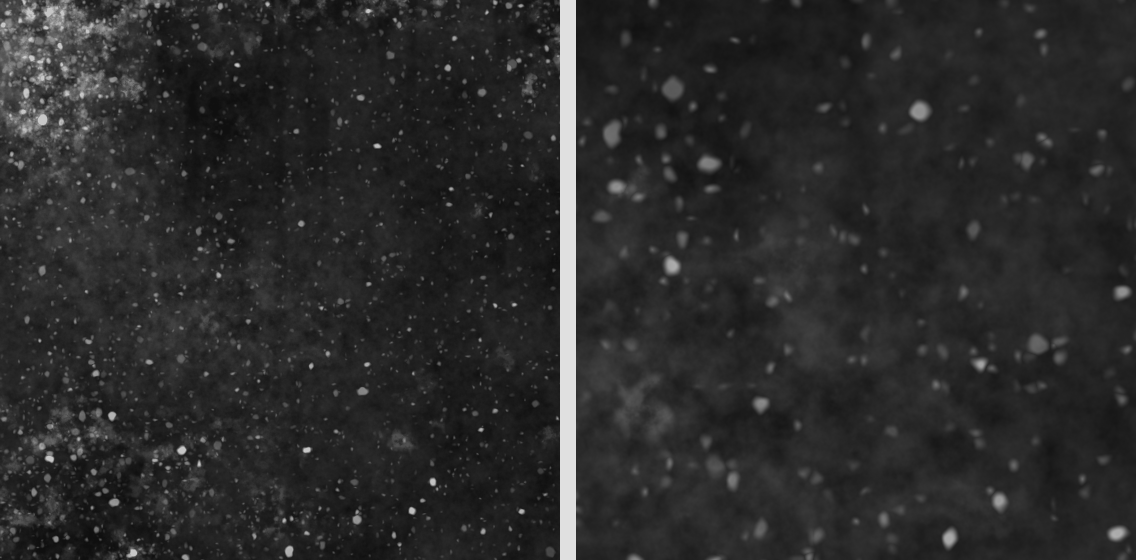
Left: the whole. Right: its middle third, enlarged.
Give the GLSL for this texture, as a WebGL 1 fragment shader.

```glsl
precision highp float;
// Dark weathered wall: mottled charcoal with pale flecks, crusty flakes and faint stains.

uniform vec2 u_resolution;

#define BASE_GRAY 0.112
#define MOTTLE 0.15
#define GRAIN 0.15
#define HAZE 0.075
#define STREAKS 0.25
#define CRUMBLE 0.34
#define DUST_CELLS 125.0
#define FLECK_CELLS 62.0
#define CHIP_CELLS 32.0
#define FLAKE_CELLS 11.0
#define STAIN_CELLS 15.0
#define EDGE 0.0026

vec2 hash2(vec2 p) {
  vec3 q = fract(p.xyx * vec3(0.1031, 0.1030, 0.0973));
  q += dot(q, q.yzx + 33.33);
  return fract((q.xx + q.yz) * q.zy);
}

float noise(vec2 p) {
  vec2 i = floor(p), f = fract(p);
  f = f * f * (3.0 - 2.0 * f);
  float low = mix(hash2(i).x, hash2(i + vec2(1.0, 0.0)).x, f.x);
  float high = mix(hash2(i + vec2(0.0, 1.0)).x, hash2(i + 1.0).x, f.x);
  return mix(low, high, f.y);
}

float fbm(vec2 p) {
  float sum = 0.0, weight = 0.5;
  for (int i = 0; i < 4; i++) {
    sum += weight * noise(p);
    p = mat2(1.6, 1.2, -1.2, 1.6) * p + 7.3;
    weight *= 0.55;
  }
  return sum;
}

// Soft elliptical region
float glow(vec2 p, vec2 center, vec2 size) {
  vec2 d = (p - center) / size;
  return exp(-dot(d, d));
}

// Where the pale crust gathers: upper left, lower left, top edge, right corner
float crust(vec2 p) {
  float area = 0.90 * glow(p, vec2(0.07, 0.92), vec2(0.15, 0.19))
             + 0.60 * glow(p, vec2(0.20, 0.10), vec2(0.28, 0.20))
             + 0.50 * glow(p, vec2(0.50, 1.02), vec2(0.60, 0.06))
             + 0.50 * glow(p, vec2(1.00, 0.93), vec2(0.05, 0.12));
  return area * (0.1 + 1.8 * noise(p * 13.0 + 4.0));
}

// Scattered spots; radius range is in cells, softness in canvas units
float spots(vec2 p, float cells, vec2 radius, vec2 density, float softness) {
  vec2 home = floor(p * cells);
  float light = 0.0;
  for (int y = -1; y <= 1; y++) {
    for (int x = -1; x <= 1; x++) {
      vec2 id = home + vec2(float(x), float(y));
      vec2 key = id + cells * 1.7 + 20.0;
      vec2 center = (id + 0.15 + 0.7 * hash2(key)) / cells;
      vec2 pick = hash2(key + 91.0);
      vec2 form = hash2(key + 213.0);
      float present = step(pick.x, density.x + density.y * crust(center));
      float aspect = mix(0.8, 1.25, form.y);
      float r = mix(radius.x, radius.y, form.x * form.x) / cells;
      float d = length((p - center) * vec2(aspect, 1.0 / aspect));
      float cover = 1.0 - smoothstep(r - softness, r + softness, d);
      light = max(light, present * cover * mix(0.25, 1.0, pick.y * pick.y));
    }
  }
  return light;
}

void main() {
  vec2 p = gl_FragCoord.xy / min(u_resolution.x, u_resolution.y);
  float fine = 0.6 * fbm(p * 55.0) + 0.4 * fbm(p * 130.0 + 19.0);
  float broad = fbm(p * 5.0 + 11.0);

  // Charcoal ground with clouds, grain and vertical runs
  float haze = glow(p, vec2(0.38, 0.44), vec2(0.24, 0.14))
             + 0.8 * glow(p, vec2(0.10, 0.62), vec2(0.20, 0.16))
             + 1.9 * glow(p, vec2(0.06, 0.92), vec2(0.15, 0.19));
  float gray = BASE_GRAY + MOTTLE * (broad - 0.5);
  gray += HAZE * haze * (0.2 + 1.5 * fbm(p * 19.0));
  gray += GRAIN * (fine - 0.5) * (0.8 + 0.8 * haze);
  float run = smoothstep(0.55, 0.9, noise(p * vec2(38.0, 4.0) + 3.0));
  gray *= 1.0 - STREAKS * run * smoothstep(0.2, 0.9, p.y);

  // Ragged outlines come from bending the coordinates
  vec2 bend = vec2(noise(p * 150.0), noise(p * 150.0 + 57.0)) - 0.5;
  vec2 tear = vec2(noise(p * 65.0 + 9.0), noise(p * 65.0 + 83.0)) - 0.5;
  vec2 chipped = p + 0.003 * bend;
  vec2 torn = p + 0.010 * bend + 0.020 * tear;

  // Crumbling crust, stains and flakes are broken up inside
  float crumb = smoothstep(0.25, 0.7, fbm(p * 95.0 + 31.0));
  float clump = smoothstep(0.46, 0.76, fbm(p * 42.0 + 61.0));
  gray += CRUMBLE * clump * crust(p) * (0.5 + 0.7 * crumb);
  gray += 0.16 * spots(torn, STAIN_CELLS, vec2(0.12, 0.34), vec2(0.12, 0.5), 0.008)
        * (0.3 + 1.0 * crumb);
  gray += 0.38 * spots(torn, FLAKE_CELLS, vec2(0.12, 0.26), vec2(0.015, 0.45), 0.004)
        * (0.3 + 0.8 * crumb);

  // Soft pale flecks in three sizes
  float flecks = 0.32 * spots(chipped, DUST_CELLS, vec2(0.17, 0.40), vec2(0.10, 0.35), EDGE);
  flecks = max(flecks, 0.52 * spots(chipped, FLECK_CELLS, vec2(0.15, 0.36), vec2(0.05, 0.4), EDGE));
  flecks = max(flecks, 0.66 * spots(chipped, CHIP_CELLS, vec2(0.11, 0.27), vec2(0.06, 0.5), EDGE));
  gray += flecks;

  gl_FragColor = vec4(vec3(clamp(gray, 0.06, 0.78)), 1.0);
}
```
